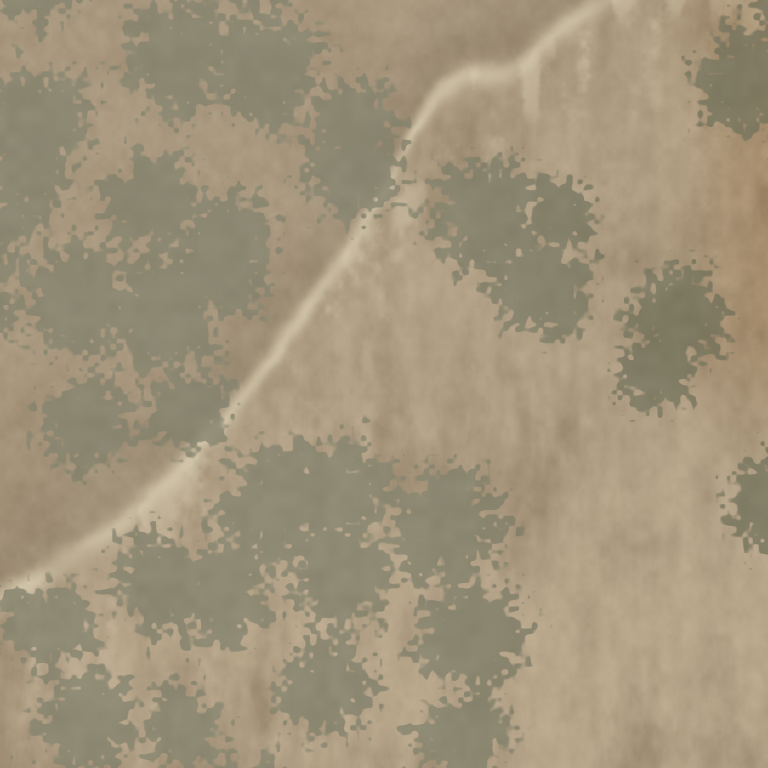
Reproduce this texture procedurally as a three.js fragment shader.

```glsl
// Aerial view of a pale sandy ridge crossing dry ground with frayed grey-green shrubs.
#define SOIL_BROWN vec3(0.635, 0.565, 0.465)
#define SOIL_TAN   vec3(0.665, 0.600, 0.500)
#define SOIL_LIGHT vec3(0.715, 0.645, 0.540)
#define RIDGE_PALE vec3(0.815, 0.765, 0.655)
#define LEAF_GREY  vec3(0.545, 0.530, 0.445)
#define LEAF_DARK  vec3(0.475, 0.460, 0.365)
#define SHRUB_CELL 0.135
#define SHRUB_SIZE 0.078
#define FRAY_SCALE 135.0
#define RIDGE_WIDTH 0.013

varying vec2 vUv;

float hash(vec2 p) {
  return fract(sin(dot(p, vec2(127.1, 311.7))) * 43758.5453);
}

float noise(vec2 p) {
  vec2 i = floor(p), f = fract(p);
  f = f * f * (3.0 - 2.0 * f);
  return mix(mix(hash(i), hash(i + vec2(1.0, 0.0)), f.x),
             mix(hash(i + vec2(0.0, 1.0)), hash(i + 1.0), f.x), f.y);
}

float fbm(vec2 p) {
  float sum = 0.0, amp = 0.53;
  for (int i = 0; i < 4; i++) {
    sum += amp * noise(p);
    p = p * 2.03 + 17.3;
    amp *= 0.5;
  }
  return sum;
}

// Approximate signed distance to the ridge line, positive on its lower right
float ridgeSide(vec2 p) {
  float bend = -0.065 * sin(7.0 * p.x)
             + 0.035 * exp(-400.0 * (p.x - 0.56) * (p.x - 0.56))
             - 0.05 * smoothstep(0.6, 0.68, p.x);
  return (p.x + 0.22 + bend - p.y) * 0.707;
}

// Chance that a shrub grows at p: upper left, lower left, and a band on the right
float groveDensity(vec2 p) {
  float side = ridgeSide(p);
  float upper = 0.85 * step(side, -0.03);
  float lower = 0.9 * step(0.05, side) * step(p.x, 0.7) * step(p.y, 0.42);
  float offBand = abs(p.y - 0.78 + 1.15 * (p.x - 0.62));
  float band = step(offBand, 0.11) * step(0.57, p.x);
  float corner = step(0.87, p.x) * step(0.76, p.y);
  return max(max(upper, lower), max(band, corner));
}

// Leaf cover of all nearby shrubs, with radial twigs and a speckled rim
float shrubCover(vec2 p) {
  float cover = 0.0;
  float speck = noise(p * FRAY_SCALE) - 0.5;
  vec2 home = floor(p / SHRUB_CELL);
  for (int y = -1; y <= 1; y++) {
    for (int x = -1; x <= 1; x++) {
      vec2 cell = home + vec2(float(x), float(y));
      vec2 jitter = vec2(hash(cell + 3.1), hash(cell + 8.7)) - 0.5;
      vec2 center = (cell + 0.5 + 0.75 * jitter) * SHRUB_CELL;
      float size = SHRUB_SIZE * mix(0.6, 1.15, sqrt(hash(cell + 5.3)));
      size = min(size, 0.022 + abs(ridgeSide(center)));
      vec2 arm = p - center;
      float reach = length(arm) / size;
      vec2 dir = arm / max(length(arm), 0.0001);
      float twig = noise(dir * 6.0 + cell * 7.7 + reach) - 0.5;
      float rim = 0.84 + 0.45 * twig + 0.7 * speck - reach;
      float grows = step(hash(cell + 12.9), groveDensity(center));
      cover = max(cover, grows * smoothstep(-0.1, 0.1, rim));
    }
  }
  return cover;
}

// Soil with soft patches, vertical wash marks and the pale ridge
vec3 groundColor(vec2 p) {
  float side = ridgeSide(p) + 0.012 * (fbm(p * 28.0) - 0.5);
  float slope = smoothstep(-0.02, 0.03, side);
  float patches = fbm(p * vec2(7.0, 11.0) + 4.0);
  float wash = fbm(p * vec2(38.0, 11.0));
  float grain = fbm(p * vec2(75.0, 60.0));

  vec3 soil = mix(SOIL_BROWN, SOIL_TAN, smoothstep(0.25, 0.65, patches));
  float lit = slope * (0.55 + 0.5 * smoothstep(0.75, 0.1, p.y));
  soil = mix(soil, SOIL_LIGHT, lit * smoothstep(0.2, 0.65, mix(patches, wash, 0.5)));
  float rust = smoothstep(0.84, 1.0, p.x) * smoothstep(0.35, 0.6, p.y);
  soil *= 1.0 - rust * vec3(0.05, 0.10, 0.16);
  soil *= 1.0 - 0.05 * smoothstep(-0.13, -0.02, side) * (1.0 - slope);
  soil += 0.06 * (grain - 0.5) + 0.05 * slope * (wash - 0.5);

  float crest = exp(-pow(side / RIDGE_WIDTH, 2.0)) * (0.5 + 0.6 * noise(p * 19.0));
  float spill = slope * exp(-max(side, 0.0) * 11.0);
  float drips = spill * smoothstep(0.55, 0.85, noise(p * vec2(42.0, 15.0)) * 0.75 + grain * 0.3);
  return mix(soil, RIDGE_PALE, clamp(crest + 0.75 * drips, 0.0, 1.0));
}

void main() {
  vec3 ground = groundColor(vUv);
  float shade = smoothstep(0.45, 1.0, vUv.x) * 0.8 + 0.5 * (fbm(vUv * 9.0) - 0.5);
  vec3 leaf = mix(LEAF_GREY, LEAF_DARK, clamp(shade, 0.0, 1.0));
  leaf += 0.15 * (ground - SOIL_TAN) + 0.025 * (noise(vUv * 60.0) - 0.5);
  gl_FragColor = vec4(mix(ground, leaf, 0.95 * shrubCover(vUv)), 1.0);
}
```
